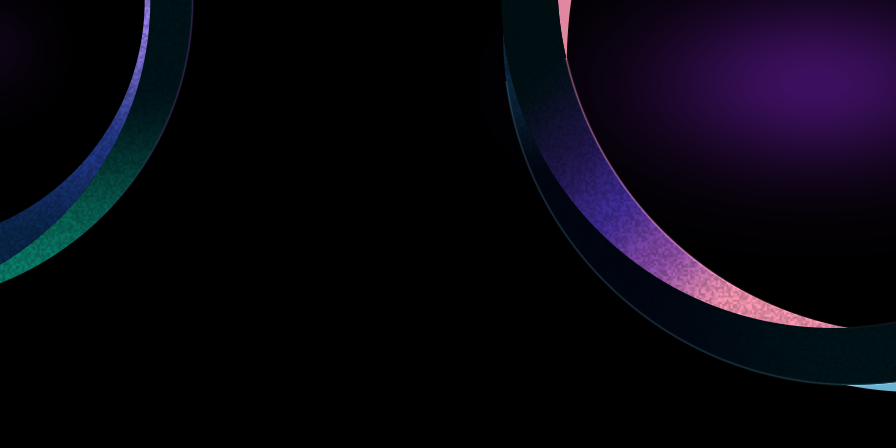
Write a WebGL 2 fragment shader that draws this background.

```glsl
#version 300 es
precision highp float;
// Two iridescent crescent rings on black, with a soft violet glow behind them.
uniform vec2 u_resolution;
out vec4 fragColor;

// Circles as (centre x, centre y, radius), in canvas heights
const vec3 LEFT_OUTER = vec3(-0.250, 1.000, 0.680);
const vec3 LEFT_FOLD = vec3(-0.352, 1.000, 0.6875);
const vec3 LEFT_INNER = vec3(-0.221, 1.000, 0.544);
const vec3 RIGHT_OUTER = vec3(1.904, 0.922, 0.781);
const vec3 RIGHT_FOLD = vec3(1.859, 1.008, 0.740);
const vec3 RIGHT_INNER = vec3(2.036, 1.047, 0.792);
const vec3 PINK_CUT = vec3(2.307, 0.854, 1.042);
const vec3 BLUE_EDGE = vec3(2.044, 0.906, 0.781);

// Glow placement
const vec2 GLOW_CENTRE = vec2(1.82, 0.815);
const vec2 GLOW_SIZE = vec2(0.37, 0.19);
const vec2 SIDE_GLOW_CENTRE = vec2(-0.02, 0.89);
const float SIDE_GLOW_SIZE = 0.11;

// Colours
const vec3 VIOLET = vec3(0.235, 0.060, 0.370);
const vec3 INK = vec3(0.005, 0.018, 0.060);
const vec3 DARK_TEAL = vec3(0.000, 0.065, 0.085);
const vec3 GREEN = vec3(0.030, 0.440, 0.370);
const vec3 NAVY = vec3(0.030, 0.130, 0.260);
const vec3 BLUE = vec3(0.110, 0.190, 0.470);
const vec3 LILAC = vec3(0.530, 0.450, 0.830);
const vec3 INDIGO = vec3(0.220, 0.150, 0.530);
const vec3 ORCHID = vec3(0.480, 0.260, 0.600);
const vec3 PINK = vec3(0.880, 0.530, 0.630);
const vec3 SKY = vec3(0.420, 0.700, 0.820);

const float GRAIN_SCALE = 210.0;
const float GRAIN_DEPTH = 0.35;
const float RIM_WIDTH = 0.0022;

float hash(vec2 p) {
  vec3 q = fract(vec3(p.xyx) * 0.1031);
  q += dot(q, q.yzx + 33.33);
  return fract((q.x + q.y) * q.z);
}

float noise(vec2 p) {
  vec2 cell = floor(p), f = fract(p);
  f = f * f * (3.0 - 2.0 * f);
  float low = mix(hash(cell), hash(cell + vec2(1, 0)), f.x);
  float high = mix(hash(cell + vec2(0, 1)), hash(cell + vec2(1, 1)), f.x);
  return mix(low, high, f.y);
}

float circle(vec2 p, vec3 c) { return length(p - c.xy) - c.z; }

// Antialiased coverage of a signed distance
float fill(float d) { return clamp(0.5 - d * u_resolution.y, 0.0, 1.0); }

// Area inside a but outside b
float crescent(float a, float b) { return fill(max(a, -b)); }

float rim(float d) { return exp(-d * d / (RIM_WIDTH * RIM_WIDTH)); }

vec3 background(vec2 p) {
  vec2 g = (p - GLOW_CENTRE) / GLOW_SIZE;
  vec2 s = (p - SIDE_GLOW_CENTRE) / SIDE_GLOW_SIZE;
  return VIOLET * (exp(-dot(g, g)) + 0.22 * exp(-dot(s, s)));
}

vec3 leftRing(vec3 col, vec2 p, float grain) {
  float outer = circle(p, LEFT_OUTER);
  float fold = circle(p, LEFT_FOLD);
  float inner = circle(p, LEFT_INNER);
  vec3 band = mix(GREEN, DARK_TEAL, smoothstep(0.36, 0.82, p.y));
  vec3 face = mix(NAVY, BLUE, smoothstep(0.46, 0.68, p.y));
  face = mix(face, LILAC, smoothstep(0.66, 0.96, p.y));
  col = mix(col, band * grain, crescent(outer, fold));
  col = mix(col, face * grain, crescent(fold, inner));
  return col + 0.35 * ORCHID * rim(outer) * smoothstep(0.4, 0.8, p.y);
}

vec3 rightRing(vec3 col, vec2 p, float grain) {
  float outer = circle(p, RIGHT_OUTER);
  float fold = circle(p, RIGHT_FOLD);
  float inner = circle(p, RIGHT_INNER);

  // Slivers showing past both edges
  col = mix(col, PINK, fill(max(inner, -circle(p, PINK_CUT))));
  col = mix(col, SKY, crescent(circle(p, BLUE_EDGE), outer));

  // Dark outer band, bluer toward its upper tip
  vec3 band = mix(INK, DARK_TEAL, smoothstep(1.4, 1.9, p.x));
  band = mix(band, vec3(0.04, 0.14, 0.22), smoothstep(0.60, 0.83, p.y));
  col = mix(col, band * grain, crescent(outer, fold));

  // Iridescent face, coloured along the sweep of the arc
  float sweep = p.x - p.y;
  vec3 face = mix(DARK_TEAL * 0.8, INDIGO * 0.5, smoothstep(0.34, 0.68, sweep));
  face = mix(face, INDIGO, smoothstep(0.60, 0.86, sweep));
  face = mix(face, ORCHID, smoothstep(0.82, 1.06, sweep));
  face = mix(face, PINK, smoothstep(1.02, 1.32, sweep));
  col = mix(col, face * grain, crescent(fold, inner));

  // Fine lit edges
  float innerEdge = rim(max(inner, fold)) * step(p.y, 0.87);
  col += 0.5 * PINK * innerEdge * smoothstep(0.2, 0.5, p.y);
  return col + 0.22 * SKY * rim(outer) * step(p.y, 0.82);
}

void main() {
  vec2 p = gl_FragCoord.xy / u_resolution.y;
  float grain = 1.0 + GRAIN_DEPTH * (noise(p * GRAIN_SCALE) - 0.5);
  vec3 col = background(p);
  col = leftRing(col, p, grain);
  col = rightRing(col, p, grain);
  fragColor = vec4(col, 1.0);
}
```
